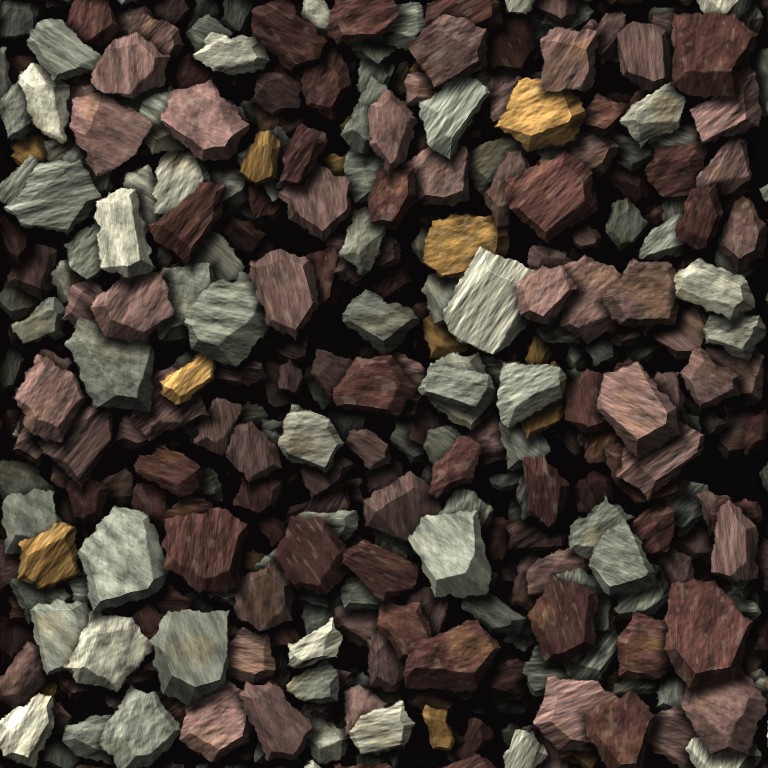
Give the GLSL for this texture, as a WebGL 1 fragment shader.

```glsl
precision highp float;
// Crushed slate chippings: layers of faceted, overlapping stones over dark gaps.
// Each stone is a convex polygon with sloping sides, a tilted top and streaky grain.
// Stones sit in whole-number grids with wrapped cell seeds, so the result tiles.
uniform vec2 u_resolution;

const float TAU = 6.2831853;
const vec3 GAP = vec3(0.045, 0.036, 0.036);
const vec3 MAROON = vec3(0.30, 0.205, 0.185);
const vec3 PLUM = vec3(0.44, 0.345, 0.315);
const vec3 SLATE = vec3(0.48, 0.49, 0.43);
const vec3 PALE = vec3(0.69, 0.68, 0.59);
const vec3 OCHRE = vec3(0.62, 0.48, 0.28);
const vec3 LIGHT = vec3(-0.35, 0.55, 0.76);
const vec2 SHADOW_SHIFT = vec2(0.004, -0.006);
const float EDGE = 0.0015;

float hash(vec2 p) {
  return fract(sin(dot(p, vec2(127.1, 311.7))) * 43758.5453);
}

float noise(vec2 p) {
  vec2 cell = floor(p), f = fract(p);
  f = f * f * (3.0 - 2.0 * f);
  return mix(mix(hash(cell), hash(cell + vec2(1.0, 0.0)), f.x),
             mix(hash(cell + vec2(0.0, 1.0)), hash(cell + 1.0), f.x), f.y);
}

float fbm(vec2 p) {
  float sum = 0.0, amplitude = 0.5;
  for (int i = 0; i < 4; i++) {
    sum += amplitude * noise(p);
    p = p * 2.03 + 17.3;
    amplitude *= 0.5;
  }
  return sum;
}

// Coordinates along and across the layers of a stone
vec2 alongAxis(vec2 q, vec2 axis) {
  return vec2(dot(q, axis), dot(q, vec2(-axis.y, axis.x)));
}

vec3 rockColour(float pick) {
  vec3 colour = mix(PLUM, MAROON, step(0.34, pick));
  colour = mix(colour, SLATE, step(0.58, pick));
  colour = mix(colour, PALE, step(0.84, pick));
  return mix(colour, OCHRE, step(0.94, pick));
}

// Mineral colour with streaks, stains, flecks and fine relief
vec3 rockSurface(vec2 q, vec2 axis, vec2 seed) {
  vec2 stretch = mix(vec2(45.0, 60.0), vec2(22.0, 110.0), hash(seed + 5.1));
  vec2 g = alongAxis(q, axis) * stretch + seed * 3.0;
  vec2 lightStep = alongAxis(LIGHT.xy * 0.004, axis) * stretch;
  float grain = fbm(g);
  float relief = grain - fbm(g + lightStep);
  float stain = smoothstep(0.55, 0.85, noise(q * 28.0 + seed * 2.0));
  float fleck = smoothstep(0.68, 0.86, noise(g * 2.3 + 9.0));
  vec3 colour = rockColour(hash(seed + 2.7));
  colour = mix(colour, OCHRE * 0.85, stain * 0.4 * hash(seed + 8.3));
  colour *= (0.8 + 0.4 * hash(seed + 6.9)) * (0.62 + 0.8 * grain + 2.0 * relief);
  return mix(colour, PALE, fleck * 0.2);
}

// Lays one stone, with its cast shadow, over the colour below it
vec3 layStone(vec3 below, vec2 q, float size, vec2 seed, float exposure) {
  float reach = length(q);
  if (reach > 1.3 * size + 0.025) return below;
  float turn = TAU * hash(seed + 0.3);
  float aspect = mix(0.45, 0.95, hash(seed + 1.9));
  vec2 axis = vec2(cos(turn), sin(turn));
  float rough = (fbm(q * 70.0 + seed * 3.0) - 0.47) * 0.014;
  float outline = reach - 1.25 * size;
  float shadow = length(q - SHADOW_SHIFT) - 1.25 * size;

  // Top face, then cut by sloping side faces
  vec2 slope = (vec2(hash(seed + 3.3), hash(seed + 4.7)) - 0.5) * 0.7;
  float height = size * 0.3 + dot(q, slope) + rough * 0.5;
  vec3 normal = normalize(vec3(-slope, 1.0));
  for (int i = 0; i < 6; i++) {
    float k = float(i);
    float angle = (k + 0.65 * hash(seed + k * 1.37)) * TAU / 6.0;
    vec2 local = vec2(cos(angle), sin(angle));
    vec2 side = local.x * axis + local.y * vec2(-axis.y, axis.x);
    float radius = size * length(local * vec2(1.0, aspect));
    radius *= 0.78 + 0.32 * hash(seed + k * 2.11 + 7.0);
    float away = dot(q, side) - radius;
    outline = max(outline, away);
    shadow = max(shadow, away - dot(side, SHADOW_SHIFT));
    float steep = mix(0.7, 2.2, hash(seed + k * 1.73 + 11.0));
    float face = -away * steep;
    float cut = smoothstep(-0.002, 0.002, height - face);
    normal = mix(normal, normalize(vec3(side * steep, 1.0)), cut);
    height = min(height, face);
  }
  outline += rough;

  float shade = 0.25 + 0.95 * max(dot(normalize(normal), LIGHT), 0.0);
  below *= 1.0 - 0.82 * (1.0 - smoothstep(-0.004, 0.016, shadow));
  float cover = 1.0 - smoothstep(-EDGE, EDGE, outline);
  if (cover <= 0.0) return below;
  vec3 stone = rockSurface(q, axis, seed) * shade * exposure;
  return mix(below, stone, cover);
}

// One wrapped grid of scattered stones
vec3 layStones(vec3 colour, vec2 uv, float cells, float layer, float exposure) {
  for (int y = -1; y <= 1; y++) {
    for (int x = -1; x <= 1; x++) {
      vec2 cell = floor(uv * cells) + vec2(float(x), float(y));
      vec2 seed = mod(cell, cells) + layer * 31.7;
      vec2 jitter = (vec2(hash(seed + 12.1), hash(seed + 13.7)) - 0.5) * 0.6;
      vec2 q = (uv * cells - cell - 0.5 - jitter) / cells;
      float size = mix(0.38, 0.6, hash(seed + 14.9)) / cells;
      if (hash(seed + 16.3) < 0.68) colour = layStone(colour, q, size, seed, exposure);
    }
  }
  return colour;
}

void main() {
  vec2 uv = gl_FragCoord.xy / u_resolution;
  vec3 colour = GAP;
  // Small, dim stones first; large, fully lit ones last
  for (int i = 0; i < 5; i++) {
    float layer = float(i);
    float exposure = mix(0.4, 1.08, layer / 4.0);
    colour = layStones(colour, uv, 17.0 - 2.0 * layer, layer, exposure);
  }
  gl_FragColor = vec4(max(colour, GAP * 0.8), 1.0);
}
```
